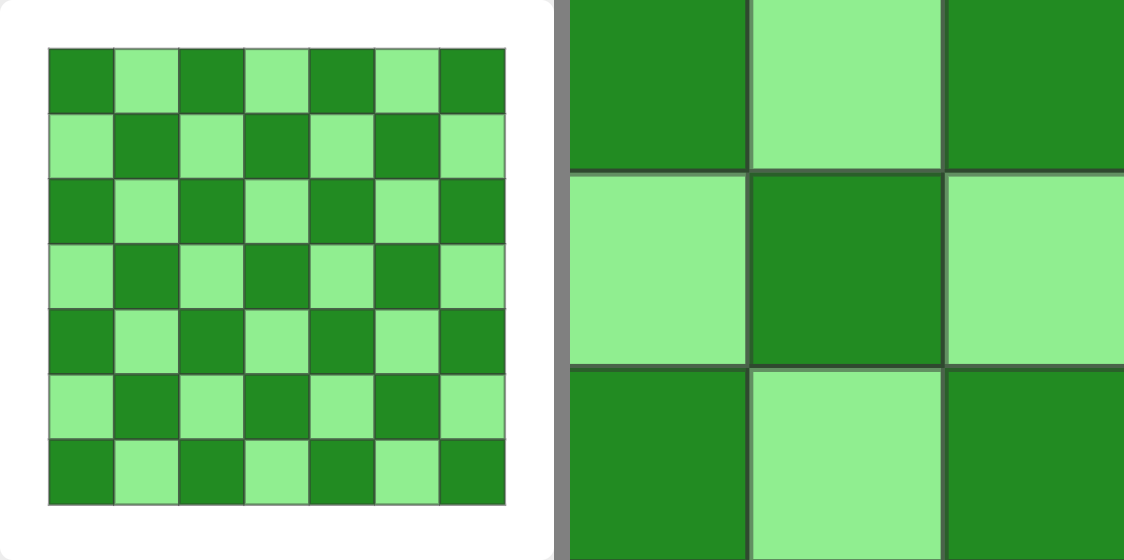
Left: the whole. Right: its middle third, enlarged.
This pattern is drawn by a Shadertoy shader. Its source:

```glsl
// A seven by seven green checkerboard with thin grey outlines on a white rounded card.

// Lengths are fractions of the canvas height.
const float CELLS = 7.0;
const float CELL_SIZE = 0.1163;
const float LINE_HALF_WIDTH = 0.0024;
const float CORNER_RADIUS = 0.023;
const vec2 BOARD_OFFSET = vec2(0.0, 0.0058);

// Outlines of neighbouring cells overlap on the left and upper side of inner lines.
const float SINGLE_OPACITY = 0.5;
const float OVERLAP_OPACITY = 0.75;

const vec3 DARK_GREEN = vec3(0.133, 0.545, 0.133);
const vec3 LIGHT_GREEN = vec3(0.565, 0.933, 0.565);
const vec3 LINE_COLOR = vec3(0.2);
const vec3 CARD_COLOR = vec3(1.0);
const vec3 BACKDROP_COLOR = vec3(0.93);

// Pixel-wide smooth step through zero.
vec2 edge(vec2 distance, float pixel) {
    return clamp(distance / pixel + 0.5, 0.0, 1.0);
}

float roundedBox(vec2 p, vec2 halfSize, float radius) {
    vec2 q = abs(p) - halfSize + radius;
    return length(max(q, 0.0)) + min(max(q.x, q.y), 0.0) - radius;
}

// Opacity of the nearest grid line on each axis, from its two halves.
vec2 lineOpacity(vec2 offset, vec2 index, float pixel) {
    vec2 start = edge(offset + LINE_HALF_WIDTH, pixel);
    vec2 middle = edge(offset, pixel);
    vec2 end = edge(offset - LINE_HALF_WIDTH, pixel);
    vec2 inner = step(0.5, index) * step(index, vec2(CELLS - 0.5));
    vec2 firstHalf = mix(vec2(SINGLE_OPACITY), vec2(OVERLAP_OPACITY), inner);
    return (start - middle) * firstHalf + (middle - end) * SINGLE_OPACITY;
}

void mainImage(out vec4 fragColor, in vec2 fragCoord) {
    float pixel = 1.0 / iResolution.y;
    vec2 p = (fragCoord - 0.5 * iResolution.xy) * pixel;

    // Rounded card
    vec2 cardHalf = 0.5 * iResolution.xy * pixel;
    float cardDistance = roundedBox(p, cardHalf, CORNER_RADIUS);
    float card = clamp(0.5 - cardDistance / pixel, 0.0, 1.0);
    vec3 color = mix(BACKDROP_COLOR, CARD_COLOR, card);

    // Grid coordinates, counted from the upper left
    vec2 board = (p - BOARD_OFFSET) * vec2(1.0, -1.0);
    vec2 grid = board / CELL_SIZE + 0.5 * CELLS;
    vec2 index = clamp(floor(grid + 0.5), 0.0, CELLS);
    vec2 offset = (grid - index) * CELL_SIZE;

    // Alternating cells
    vec2 parity = (1.0 - 2.0 * mod(index, 2.0)) * (2.0 * edge(offset, pixel) - 1.0);
    vec3 cellColor = mix(LIGHT_GREEN, DARK_GREEN, 0.5 + 0.5 * parity.x * parity.y);
    float boardHalf = 0.5 * CELLS * CELL_SIZE;
    vec2 inside = edge(boardHalf - abs(board), pixel);
    color = mix(color, cellColor, inside.x * inside.y);

    // Outlines, ending at the board border
    vec2 opacity = lineOpacity(offset, index, pixel);
    vec2 extent = edge(boardHalf + LINE_HALF_WIDTH - abs(board), pixel);
    float outline = max(opacity.x, opacity.y) * extent.x * extent.y;
    color = mix(color, LINE_COLOR, outline);

    fragColor = vec4(color, 1.0);
}
```
